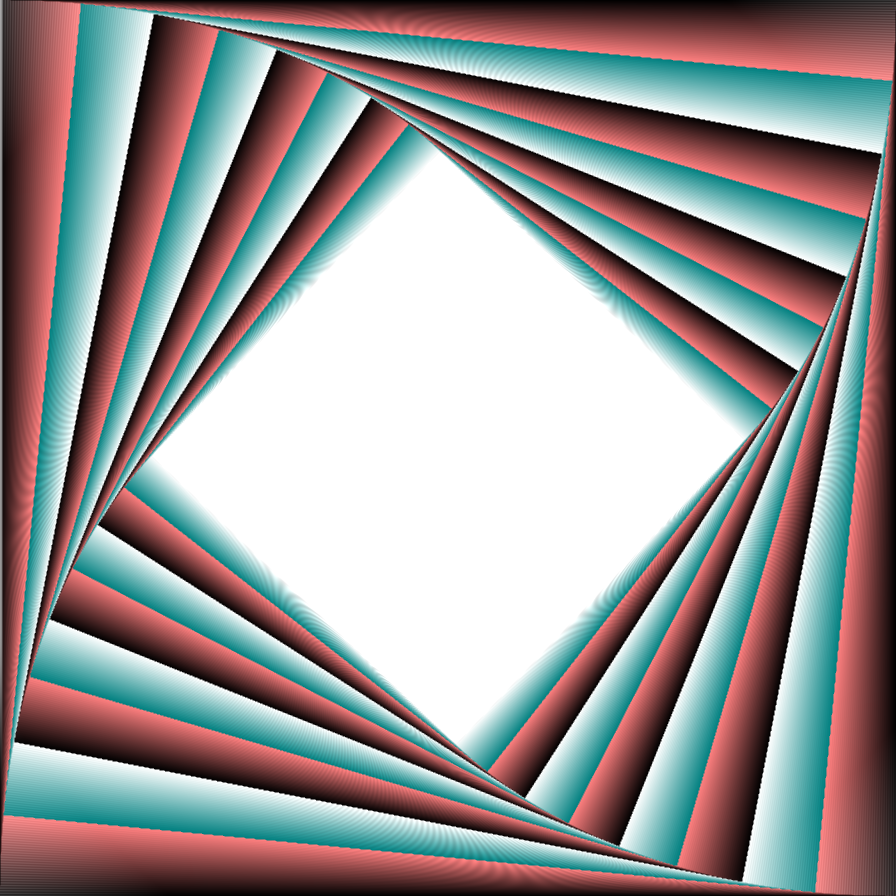
Write a three.js fragment shader that draws this background.

```glsl
// Whirl of nested turning squares with red and teal gradient bands around a white centre.
varying vec2 vUv;

const float END_TURN = 0.759;    // total turn of the innermost square, in radians
const float SQUARES = 256.0;     // number of nested outlines

// Point p seen in the frame of a square turned clockwise by the given angle
vec2 unturn(vec2 p, float turn) {
  float c = cos(turn), s = sin(turn);
  return vec2(c * p.x - s * p.y, s * p.x + c * p.y);
}

// Turn of the smallest square that still holds p; half sides shrink as exp(-turn)
float enclosingTurn(vec2 p) {
  float low = 0.0, high = END_TURN;
  for (int i = 0; i < 18; i++) {
    float mid = 0.5 * (low + high);
    vec2 q = abs(unturn(p, mid));
    if (max(q.x, q.y) < 0.5 * exp(-mid)) low = mid;
    else high = mid;
  }
  return low;
}

// Red cycles twice as fast as green and blue: black to rose, then teal to white
vec3 bandColor(float phase) {
  return vec3(fract(2.0 * phase), vec2(fract(phase)));
}

vec3 whirl(vec2 p) {
  float turn = enclosingTurn(p);
  if (turn > END_TURN - 0.0005) return vec3(1.0);
  vec3 color = bandColor(4.0 * turn / END_TURN);

  // Spacing of neighbouring outlines, widest at the leading corner of each side
  vec2 q = unturn(p, turn);
  float along = abs(q.x) > abs(q.y) ? -sign(q.x) * q.y : sign(q.y) * q.x;
  float spacing = (0.5 * exp(-turn) + along) * END_TURN / SQUARES;

  // Fine outline hatching, with pale gaps where the outlines spread apart
  float hatch = cos(6.28318 * turn * SQUARES / END_TURN);
  color *= 1.0 + 0.07 * hatch;
  float gap = max(0.0, 1.0 - 0.0024 / max(spacing, 0.0001));
  return mix(color, vec3(1.0), gap * (1.0 + 0.6 * hatch));
}

void main() {
  // Four samples smooth the band edges
  vec3 color = vec3(0.0);
  for (int i = 0; i < 4; i++) {
    vec2 cell = vec2(mod(float(i), 2.0), floor(float(i) / 2.0)) - 0.5;
    color += 0.25 * whirl(vUv - 0.5 + cell * 0.001);
  }

  // Pale sliver along the left border
  float sliver = (1.0 - smoothstep(0.001, 0.004, vUv.x)) * smoothstep(0.1, 0.3, vUv.y);
  color = mix(color, vec3(0.85), 0.7 * sliver);
  gl_FragColor = vec4(clamp(color, 0.0, 1.0), 1.0);
}
```
